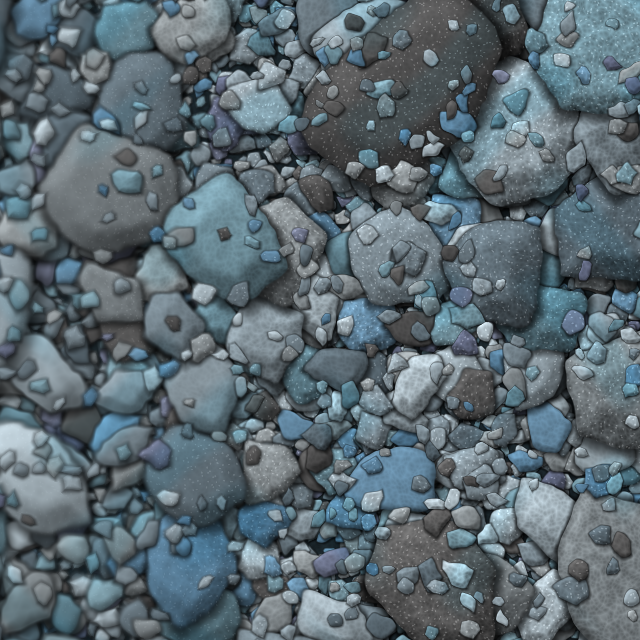
A Shadertoy shader for this texture:

```glsl
const float TAU = 6.2832;
const vec2 LIGHT = vec2(-0.45, 0.89);
const vec3 GAP = vec3(0.10, 0.14, 0.16);
const vec3 SLATE = vec3(0.32, 0.375, 0.41);
const vec3 PALE = vec3(0.66, 0.715, 0.745);
const vec3 BLUE = vec3(0.27, 0.46, 0.60);
const vec3 TEAL = vec3(0.36, 0.54, 0.60);
const vec3 BROWN = vec3(0.27, 0.25, 0.24);
const vec3 VIOLET = vec3(0.36, 0.37, 0.49);
const vec3 WARM = vec3(0.52, 0.53, 0.53);

float hash(vec2 p) {
    vec3 q = fract(p.xyx * 0.1031);
    q += dot(q, q.yzx + 33.33);
    return fract((q.x + q.y) * q.z);
}

vec2 hash2(vec2 p) {
    return vec2(hash(p), hash(p + 57.3));
}

mat2 turn(float a) {
    return mat2(cos(a), sin(a), -sin(a), cos(a));
}

// Distance to the nearest scattered point
float cellular(vec2 p) {
    vec2 home = floor(p);
    float nearest = 2.0;
    for (int j = -1; j <= 1; j++)
    for (int i = -1; i <= 1; i++) {
        vec2 id = home + vec2(i, j);
        nearest = min(nearest, length(id + hash2(id) - p));
    }
    return nearest;
}

// Layered sines that bend straight outlines
vec2 waver(vec2 p) {
    return sin(p.yx * 47.0 + 2.0 * sin(p * 31.0)) * 0.0026
         + sin(p.yx * 139.0 + 3.0 * sin(p * 83.0)) * 0.0011;
}

// Rounded polygon: outward direction in xy, signed distance in z
vec3 outline(vec2 p, vec2 id, float sharpness) {
    vec2 dir = vec2(0.0);
    float total = 0.0;
    for (int k = 0; k < 7; k++) {
        vec2 h = hash2(id + float(k) * 7.31);
        float a = (float(k) + 0.8 * h.x) * TAU / 7.0;
        vec2 n = vec2(cos(a), sin(a));
        float w = exp(sharpness * (dot(p, n) - mix(0.58, 0.92, h.y)));
        dir += w * n;
        total += w;
    }
    return vec3(dir / total, log(total) / sharpness);
}

vec3 rockColor(float pick, float tone) {
    vec3 c = mix(SLATE, PALE, tone);
    if (pick < 0.08) return mix(c, BLUE, 0.65);
    if (pick < 0.22) return mix(c, TEAL, 0.55);
    if (pick < 0.30) return mix(c, BROWN, 0.75);
    if (pick < 0.35) return mix(c, VIOLET, 0.65);
    if (pick > 0.84) return mix(c, WARM, 0.6);
    return c;
}

// One scattered layer of shaded stones; grain holds mottle and flecks
vec3 layStones(vec3 ground, vec2 uv, float cells, float presence, float seed, float blur, vec2 grain) {
    vec2 g = uv * cells, home = floor(g);
    for (int j = -1; j <= 1; j++)
    for (int i = -1; i <= 1; i++) {
        vec2 cell = home + vec2(i, j);
        vec2 id = cell + seed;
        if (hash(id + 3.7) > presence) continue;
        vec2 shape = hash2(id + 11.9), look = hash2(id + 23.1), wear = hash2(id + 41.7);
        float radius = mix(0.45, 0.84, shape.x);
        mat2 spin = turn(TAU * look.x);
        vec2 q = g - cell - mix(vec2(0.25), vec2(0.75), hash2(id));
        q = spin * q / radius;
        q.y /= mix(0.62, 1.0, shape.y);
        if (dot(q, q) > 2.2) continue;

        vec3 edge = outline(q, id, mix(9.0, 34.0, wear.x));
        float facing = dot(edge.xy * spin, LIGHT);
        float soft = blur * cells / radius;

        // Contact shadow, wider away from the light
        float reach = mix(0.20, 0.03, 0.5 + 0.5 * facing) + soft;
        ground *= 1.0 - 0.68 * (1.0 - smoothstep(-soft, reach, edge.z));

        // Top face, bevelled sides and worn rim
        float rim = -mix(0.08, 0.42, wear.y);
        float bevel = smoothstep(rim - 0.06 - soft, rim + 0.06 + soft, edge.z);
        float shade = 1.0 + 0.10 * dot(q * spin, LIGHT);
        shade += bevel * (0.27 * facing - 0.08);
        shade -= 0.22 * smoothstep(-0.09, 0.02, edge.z);
        shade += grain.x * mix(0.35, 1.0, wear.x);
        vec3 rock = rockColor(hash(id + 67.3), look.y) * shade;
        rock += 0.15 * grain.y * step(0.5, shape.y);
        ground = mix(ground, rock, 1.0 - smoothstep(-soft, soft, edge.z));
    }
    return ground;
}

void mainImage(out vec4 fragColor, in vec2 fragCoord) {
    vec2 uv = fragCoord / iResolution.y;
    vec2 p = uv + waver(uv);

    // Focus falls off towards the left
    float haze = 1.0 - smoothstep(0.05, 0.55, uv.x + 0.12 * (uv.y - 0.5));
    float blur = mix(0.0014, 0.0065, haze);

    // Mineral mottling and pale flecks
    float mottle = 0.24 * (cellular(p * 24.0) - 0.45) + 0.24 * (cellular(p * 62.0) - 0.45);
    float fine = 0.30 * (cellular(p * 150.0) - 0.45);
    float flecks = 1.0 - smoothstep(0.06, 0.22, cellular(p * 105.0 + 9.0));
    vec2 grain = vec2(mottle * (1.0 - 0.5 * haze) + fine * (1.0 - haze), flecks * (1.0 - 0.9 * haze));

    // Gravel first, then ever larger stones
    vec3 color = GAP * (1.0 + grain.x);
    for (int n = 0; n < 7; n++) {
        float k = float(n);
        color = layStones(color, p, 46.0 * pow(0.66, k), mix(1.0, 0.40, k / 6.0), 19.0 * k + 5.0, blur, grain);
    }

    // Loose pebbles on top
    color = layStones(color, p, 23.0, 0.17, 171.0, blur, grain);
    color = layStones(color, p, 39.0, 0.20, 213.0, blur, grain);

    // Bluish mineral stain in broad patches
    float stain = sin(uv.x * 17.0 + 2.0 * sin(uv.y * 11.0)) * sin(uv.y * 19.0 + 2.0 * sin(uv.x * 13.0));
    color *= mix(vec3(1.0), vec3(0.90, 1.01, 1.04), smoothstep(0.1, 0.8, stain));
    fragColor = vec4(clamp(color, 0.0, 1.0), 1.0);
}
```
